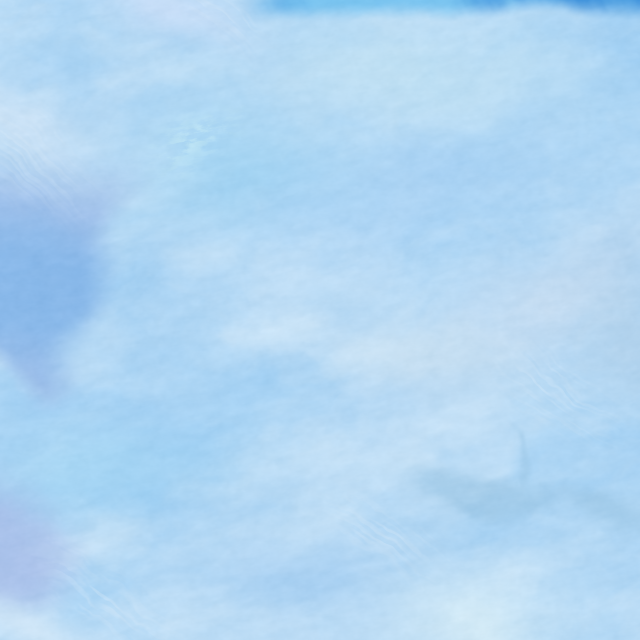
This texture is drawn by a three.js fragment shader. Its source:

```glsl
// Soft painted sky: pale blue washes from warped, slanted value noise,
// with tinted smudges, a violet funnel, a grey wing shape and a deep blue
// top edge, finished with fine pale brush scratches and paper grain.
varying vec2 vUv;

float hash(vec2 p) {
  vec3 q = fract(vec3(p.xyx) * 0.1031);
  q += dot(q, q.yzx + 33.33);
  return fract((q.x + q.y) * q.z);
}

float noise(vec2 p) {
  vec2 i = floor(p), f = fract(p);
  f = f * f * (3.0 - 2.0 * f);
  return mix(mix(hash(i), hash(i + vec2(1, 0)), f.x),
             mix(hash(i + vec2(0, 1)), hash(i + vec2(1, 1)), f.x), f.y);
}

vec2 turn(vec2 p, float angle) {
  float c = cos(angle), s = sin(angle);
  return vec2(c * p.x + s * p.y, c * p.y - s * p.x);
}

float fbm(vec2 p) {
  float sum = 0.0, amp = 0.5;
  for (int i = 0; i < 5; i++) {
    sum += amp * noise(p);
    p = turn(p, 0.35) * 2.03 + 17.3;
    amp *= 0.5;
  }
  return sum / 0.97;
}

// Soft elliptical smudge, 1 at the centre
float smudge(vec2 p, vec2 centre, vec2 radius, float angle) {
  vec2 q = turn(p - centre, angle) / radius;
  return exp(-dot(q, q));
}

// Broad shape at the left that narrows to a stem
float funnel(vec2 p) {
  float right = 0.105 + 0.06 * smoothstep(0.44, 0.54, p.y) + 0.05 * smoothstep(0.63, 0.74, p.y);
  float left = mix(0.065, -0.1, smoothstep(0.36, 0.54, p.y));
  float body = smoothstep(-0.035, 0.03, p.x - left) * smoothstep(-0.025, 0.045, right - p.x);
  return body * smoothstep(0.34, 0.4, p.y) * (1.0 - smoothstep(0.66, 0.775, p.y));
}

// Two swept, ragged lobes joined to a thin curved stem
float wing(vec2 p) {
  float lobes = smudge(p, vec2(0.735, 0.225), vec2(0.1, 0.035), -0.3);
  lobes += 0.8 * smudge(p, vec2(0.92, 0.205), vec2(0.13, 0.025), -0.12);
  lobes += 0.7 * smudge(p, vec2(0.85, 0.165), vec2(0.06, 0.015), 0.6);
  lobes *= smoothstep(-0.03, 0.03, p.y - 0.18 - 0.03 * sin(p.x * 30.0));
  float bend = smoothstep(0.28, 0.36, p.y);
  float width = mix(0.016, 0.006, smoothstep(0.22, 0.31, p.y));
  float stem = 1.0 - smoothstep(0.0, 1.4 * width, abs(p.x - 0.819 + 0.04 * bend * bend));
  stem *= smoothstep(0.2, 0.24, p.y) * (1.0 - smoothstep(0.28, 0.35, p.y));
  return max(smoothstep(0.1, 0.9, lobes), 0.75 * stem);
}

void main() {
  vec2 uv = vUv;
  vec2 slant = turn(uv, 0.2);
  vec2 warp = vec2(fbm(uv * 7.0), fbm(uv * 7.0 + 41.0)) - 0.5;
  vec2 p = uv + 0.08 * warp;

  // Slanted washes of pale blue
  float wash = fbm(slant * vec2(3.0, 7.0) + 1.2 * warp + 3.0);
  float veil = fbm(slant * vec2(6.0, 15.0) + warp + 60.0);
  vec3 colour = mix(vec3(0.655, 0.825, 0.955), vec3(0.745, 0.868, 0.962), smoothstep(0.25, 0.75, wash));
  colour += vec3(0.16, 0.09, 0.03) * (veil - 0.5);

  // Cool, pale and warm smudges
  colour = mix(colour, vec3(0.61, 0.82, 0.945), 0.7 * smudge(p, vec2(0.36, 0.74), vec2(0.17, 0.09), 0.1));
  colour = mix(colour, vec3(0.66, 0.82, 0.955), 0.6 * smudge(p, vec2(0.65, 0.71), vec2(0.25, 0.1), 0.35));
  colour = mix(colour, vec3(0.64, 0.84, 0.955), 0.6 * smudge(p, vec2(0.14, 0.27), vec2(0.2, 0.06), 0.1));
  colour = mix(colour, vec3(0.62, 0.79, 0.94), 0.6 * smudge(p, vec2(0.47, 0.1), vec2(0.15, 0.06), 0.0));
  colour = mix(colour, vec3(0.76, 0.885, 0.95), 0.7 * smudge(p, vec2(0.63, 0.89), vec2(0.28, 0.08), -0.1));
  colour = mix(colour, vec3(0.78, 0.865, 0.945), 0.8 * smudge(p, vec2(0.87, 0.54), vec2(0.22, 0.08), 0.65));
  colour = mix(colour, vec3(0.79, 0.88, 0.945), 0.7 * smudge(p, vec2(0.68, 0.44), vec2(0.15, 0.05), -0.2));
  colour = mix(colour, vec3(0.69, 0.81, 0.91), 0.6 * smudge(p, vec2(1.0, 0.48), vec2(0.1, 0.12), 0.4));
  colour = mix(colour, vec3(0.83, 0.92, 0.965), 0.9 * smudge(p, vec2(0.74, 0.03), vec2(0.12, 0.07), 0.0));
  colour = mix(colour, vec3(0.79, 0.87, 0.97), 0.8 * smudge(p, vec2(0.26, 1.0), vec2(0.15, 0.05), -0.4));
  colour = mix(colour, vec3(0.79, 0.88, 0.96), 0.8 * smudge(p, vec2(0.04, 0.79), vec2(0.12, 0.05), -0.5));

  // Violet and grey shapes
  vec3 violet = mix(vec3(0.52, 0.71, 0.91), vec3(0.62, 0.74, 0.91), smoothstep(0.04, 0.18, abs(p.y - 0.54)));
  colour = mix(colour, violet, 0.9 * funnel(uv + 0.05 * warp));
  float lilac = smoothstep(0.1, 0.75, smudge(p, vec2(0.0, 0.15), vec2(0.1, 0.12), 0.2));
  colour = mix(colour, vec3(0.65, 0.74, 0.91), 0.85 * lilac);
  colour = mix(colour, vec3(0.83, 0.91, 0.97), 0.8 * smudge(p, vec2(0.04, 0.01), vec2(0.15, 0.05), -0.3));
  colour = mix(colour, vec3(0.6, 0.77, 0.89), 0.6 * wing(uv + 0.06 * warp));

  // Deep blue strip along the top
  float strip = smoothstep(0.967, 1.0, uv.y + 0.03 * warp.y) * smoothstep(0.36, 0.46, uv.x);
  float tint = smoothstep(0.25, 0.75, fbm(vec2(uv.x * 9.0 + uv.y * 4.0, 2.0)));
  colour = mix(colour, mix(vec3(0.22, 0.55, 0.85), vec3(0.48, 0.77, 0.94), tint), strip);

  // Pale scratches in clusters running down to the right
  float area = smudge(uv, vec2(0.05, 0.76), vec2(0.09, 0.05), -0.6)
             + smudge(uv, vec2(0.34, 0.98), vec2(0.07, 0.03), -0.6)
             + smudge(uv, vec2(0.86, 0.39), vec2(0.09, 0.04), -0.6)
             + smudge(uv, vec2(0.6, 0.16), vec2(0.08, 0.04), -0.6)
             + smudge(uv, vec2(0.17, 0.06), vec2(0.1, 0.04), -0.6);
  float scratch = smoothstep(0.3, 0.9, noise(turn(p, -0.65) * vec2(25.0, 230.0)));
  colour = mix(colour, vec3(0.84, 0.91, 0.97), 0.35 * area * scratch);
  // Broken rising stroke
  float stroke = smudge(p, vec2(0.3, 0.78), vec2(0.07, 0.02), 0.4);
  colour = mix(colour, vec3(0.78, 0.92, 0.96), 0.7 * stroke * smoothstep(0.4, 0.7, fbm(slant * vec2(40.0, 110.0))));

  // Brush streaks and paper grain
  colour += vec3(0.05, 0.035, 0.025) * (fbm(slant * vec2(35.0, 90.0)) - 0.5);
  colour += 0.02 * (fbm(uv * 110.0) - 0.5);
  gl_FragColor = vec4(colour, 1.0);
}
```
